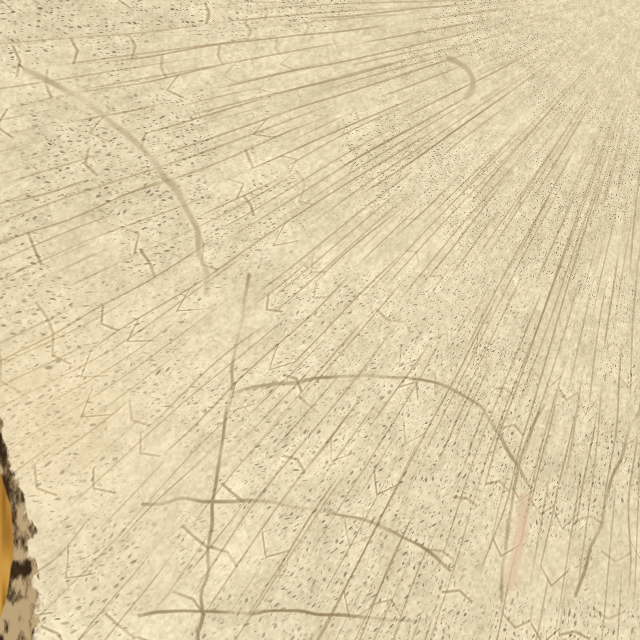
Give the GLSL for this texture, as a three.js fragment shader.

```glsl
varying vec2 vUv;

float hash(vec2 p) {
  vec3 q = fract(vec3(p.xyx) * 0.1031);
  q += dot(q, q.yzx + 33.33);
  return fract((q.x + q.y) * q.z);
}

float noise(vec2 p) {
  vec2 i = floor(p), f = fract(p);
  f = f * f * (3.0 - 2.0 * f);
  return mix(mix(hash(i), hash(i + vec2(1, 0)), f.x),
             mix(hash(i + vec2(0, 1)), hash(i + vec2(1, 1)), f.x), f.y);
}

float fbm(vec2 p) {
  float sum = 0.0, gain = 0.53;
  for (int i = 0; i < 4; i++) {
    sum += gain * noise(p);
    p = p * 2.03 + 17.0;
    gain *= 0.5;
  }
  return sum;
}

float segment(vec2 p, vec2 a, vec2 b) {
  vec2 ab = b - a;
  return length(p - a - ab * clamp(dot(p - a, ab) / dot(ab, ab), 0.0, 1.0));
}

// Distance to a quadratic curve, followed in short pieces
float curve(vec2 p, vec2 a, vec2 b, vec2 c) {
  float d = 1.0;
  vec2 last = a;
  for (int i = 1; i <= 12; i++) {
    float t = float(i) / 12.0;
    vec2 next = mix(mix(a, b, t), mix(b, c, t), t);
    d = min(d, segment(p, last, next));
    last = next;
  }
  return d;
}

float stroke(float d, float width) {
  return 1.0 - smoothstep(width * 0.25, width + 0.0008, d);
}

// Short dark dashes, leaning off the radial direction
float flecks(vec2 q, float r) {
  q += 1.2 * vec2(noise(q * 0.37), noise(q * 0.37 + 60.0));
  vec2 cell = floor(q), f = fract(q) - 0.5;
  f -= 0.4 * (vec2(hash(cell + 5.0), hash(cell + 19.0)) - 0.5);
  f.x += f.y * (hash(cell + 41.0) - 0.2) * 0.9;
  float size = 0.18 + 0.17 * hash(cell + 93.0);
  float blot = 1.0 - smoothstep(size * 0.35, size, length(f * vec2(1.25, 0.7)));
  return blot * step(0.5, hash(cell)) * (0.3 + 0.7 * hash(cell + 71.0)) * smoothstep(0.0, 0.35, r);
}

// Hairline seams, each broken along its length
float rays(float angle, float r, float count) {
  float s = angle * count + 1.2 * noise(vec2(angle * 7.0, r * 4.0));
  float id = floor(s + 0.5);
  float d = abs(s - id) * r / count;
  return stroke(d, 0.0014) * smoothstep(0.45, 0.7, noise(vec2(id * 7.3, r * 7.0)));
}

void main() {
  vec2 p = vUv;
  vec2 toVanish = vec2(1.03, 1.02) - p;
  float r = length(toVanish), angle = atan(toVanish.y, toVanish.x), depth = log(r);

  // Sandy ground: soft mottling, light streaks and fine grit
  float mottle = fbm(vec2(angle * 14.0, depth * 9.0));
  float streak = fbm(vec2(angle * 60.0, depth * 22.0));
  float grit = noise(p * 170.0) + noise(p * 300.0) + noise(vec2(angle * 260.0, depth * 130.0)) - 1.5;
  float pale = exp(-pow((angle - 0.83) * 3.0, 2.0)) * smoothstep(0.1, 0.7, r);
  float tone = 0.58 + (mottle - 0.5) * 0.3 + (streak - 0.5) * 0.45 + grit * 0.27 + pale * 0.14;
  vec3 color = mix(vec3(0.77, 0.71, 0.57), vec3(0.985, 0.925, 0.785), clamp(tone, 0.0, 1.0));

  // Tapered plates, divided by kinked cross joints
  float sector = angle * 21.0 + 0.3 * noise(p * 9.0);
  float id = floor(sector);
  float kink = abs(fract(sector) - 0.5) * (hash(vec2(id, 3.0)) - 0.35) * 1.5;
  float row = r * 11.0 + hash(vec2(id, 8.0)) * 0.9 + kink;
  float plate = hash(vec2(id, floor(row)));
  color += (plate - 0.5) * 0.035;
  float jointGap = abs(fract(row) - 0.5) / 11.0;
  float jointOn = step(0.5, plate) * smoothstep(0.35, 0.85, r) * (0.3 + 0.6 * noise(p * 25.0));
  float side = min(fract(sector), 1.0 - fract(sector)) * r / 21.0;
  float seams = stroke(side, 0.0015) * 0.5 * smoothstep(0.35, 0.65, noise(vec2(floor(sector + 0.5) * 5.7, r * 8.0)))
              + rays(angle + 2.0, r, 41.0) * 0.4;
  color += 0.04 * jointOn * stroke(abs(jointGap - 0.005), 0.0025);
  color = mix(color, vec3(0.60, 0.51, 0.35),
              clamp(jointOn * 0.7 * stroke(jointGap, 0.0028) + seams * smoothstep(0.05, 0.5, r), 0.0, 0.7));

  // Flecks cover most of the ground and thin out in patches
  float patches = smoothstep(0.28, 0.55, fbm(p * 8.0 + 4.0)) * (1.0 - 0.25 * pale);
  float specks = max(flecks(vec2(angle * 98.0, depth * 78.0), r),
                     0.65 * flecks(vec2(angle * 165.0 + 9.0, depth * 125.0), r));
  color = mix(color, vec3(0.42, 0.38, 0.30), specks * patches * 0.75);

  // Long bowed fractures
  vec2 w = p + 0.009 * (vec2(noise(p * 28.0), noise(p * 28.0 + 50.0)) - 0.5);
  float arc = curve(w, vec2(0.04, 0.89), vec2(0.31, 0.77), vec2(0.325, 0.54));
  float hook = curve(w, vec2(0.70, 0.91), vec2(0.76, 0.89), vec2(0.73, 0.845));
  float cut = curve(w, vec2(0.39, 0.57), vec2(0.345, 0.33), vec2(0.31, 0.0));
  cut = min(cut, curve(w, vec2(0.36, 0.385), vec2(0.65, 0.45), vec2(0.745, 0.365)));
  cut = min(cut, curve(w, vec2(0.745, 0.365), vec2(0.79, 0.31), vec2(0.83, 0.24)));
  cut = min(cut, curve(w, vec2(0.22, 0.215), vec2(0.56, 0.24), vec2(0.705, 0.11)));
  cut = min(cut, curve(w, vec2(0.22, 0.04), vec2(0.45, 0.05), vec2(0.67, 0.03)));
  cut = min(cut, curve(w, vec2(0.85, 0.37), vec2(0.79, 0.28), vec2(0.785, 0.06)));
  cut = min(cut, curve(w, vec2(1.0, 0.37), vec2(0.97, 0.29), vec2(0.9, 0.07)));
  float worn = 0.1 + 0.75 * noise(p * 24.0);
  color = mix(color, vec3(0.93, 0.87, 0.73), 0.4 * stroke(min(arc, hook), 0.014));
  color = mix(color, vec3(0.68, 0.60, 0.45), worn * stroke(min(arc, hook), 0.006));
  color = mix(color, vec3(0.56, 0.48, 0.33), worn * stroke(cut, 0.0035));

  // Warm stains
  float blush = segment(w, vec2(0.80, 0.09), vec2(0.82, 0.22));
  color = mix(color, vec3(0.88, 0.75, 0.61), 0.6 * (1.0 - smoothstep(0.003, 0.015, blush)));
  vec2 stain = (p - vec2(0.07, 0.34)) * 5.0;
  color = mix(color, vec3(0.95, 0.85, 0.68), 0.35 * exp(-dot(stain, stain)));

  // Ragged bark and ochre core at the lower left
  float rough = fbm(p * vec2(55.0, 35.0));
  float edge = 0.055 - 0.055 * pow(p.y / 0.33, 2.5) + (rough - 0.5) * 0.04;
  float crust = fbm(p * vec2(95.0, 45.0)) + 0.15 * smoothstep(0.15, 0.02, p.y);
  vec3 bark = mix(vec3(0.22, 0.16, 0.1), vec3(0.74, 0.64, 0.48), smoothstep(0.34, 0.74, crust));
  color = mix(color, bark, 1.0 - smoothstep(-0.003, 0.004, p.x - edge));
  float rim = 0.021 - 1.7 * pow(p.y - 0.15, 2.0) + (rough - 0.5) * 0.006;
  vec3 core = mix(vec3(0.57, 0.38, 0.13), vec3(0.82, 0.62, 0.29), noise(p * vec2(160.0, 18.0)));
  color = mix(color, core, 1.0 - smoothstep(-0.002, 0.002, p.x - rim));

  gl_FragColor = vec4(color, 1.0);
}
```
